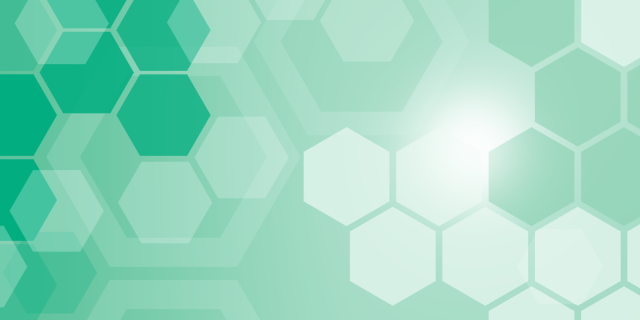
Write a Shadertoy shader that draws this background.

```glsl
// Translucent green hexagon lattices around a soft white glow.

const vec3 DEEP_GREEN = vec3(0.00, 0.68, 0.50);
const vec3 LEFT_GREEN = vec3(0.36, 0.76, 0.61);
const vec3 MINT = vec3(0.63, 0.855, 0.765);
const vec3 SAGE = vec3(0.56, 0.825, 0.71);
const vec3 PALE = vec3(0.90, 0.965, 0.935);
const float CELL = 0.1275;  // apothem of the flat-topped cells

// Signed distance to a flat-topped hexagon; swap x and y for a pointed top.
float hexagon(vec2 p, float apothem) {
    p = abs(p);
    return max(p.y, dot(p, vec2(0.866, 0.5))) - apothem;
}

float fill(float d, float soft) {
    return 1.0 - smoothstep(-soft, soft, d);
}

float ring(vec2 p, float outer, float inner, float soft) {
    return fill(hexagon(p, outer), soft) - fill(hexagon(p, inner), soft);
}

float glow(vec2 p, float radius) {
    return exp(-dot(p, p) / (radius * radius));
}

vec3 backdrop(vec2 p, vec2 light) {
    vec3 color = mix(LEFT_GREEN, MINT, smoothstep(-0.1, 1.2, p.x));
    color = mix(color, PALE, 0.25 * smoothstep(1.2, 1.8, p.x) * smoothstep(0.2, 0.9, p.y));
    color = mix(color, PALE, 0.25 * glow(p - light, 0.55));
    return mix(color, vec3(1.0), 0.85 * glow(p - light, 0.21));
}

vec3 bigRings(vec3 color, vec2 p, float soft) {
    for (int i = 0; i < 2; i++) {
        vec2 center = vec2(0.542, 0.51 - 0.729 * float(i));
        color = mix(color, PALE, 0.17 * ring(p - center, 0.344, 0.253, soft));
    }
    vec2 top = p - vec2(1.13, 0.87);
    color = mix(color, PALE, 0.13 * ring(top, 0.292, 0.219, soft));
    return mix(color, SAGE, 0.25 * fill(hexagon(top, 0.219), soft));
}

// Deep cells in staggered columns, fading to the right and at both left ends.
vec3 deepCells(vec3 color, vec2 p, float soft) {
    for (int c = 0; c < 3; c++) {
        int rows = c == 0 ? 4 : 2;
        for (int r = 0; r < rows; r++) {
            vec2 center = vec2(0.031 + 0.24 * float(c),
                               0.906 - 0.2656 * float(r) + 0.133 * float(c % 2));
            bool columnEnd = c == 0 && (r == 0 || r == 3);
            float strength = columnEnd ? 0.3 : 0.98 - 0.12 * float(c);
            color = mix(color, DEEP_GREEN, strength * fill(hexagon(p - center, CELL), soft));
        }
    }
    float lower = fill(hexagon(p - vec2(0.156, 0.148), CELL), soft);
    return mix(color, DEEP_GREEN, 0.25 * lower);
}

// Loose light cells laid over the left half.
vec3 lightCells(vec3 color, vec2 p, float soft) {
    vec2 centers[8] = vec2[8](
        vec2(0.193, 0.927), vec2(0.669, 0.930), vec2(0.755, 0.508), vec2(0.516, 0.367),
        vec2(0.177, 0.341), vec2(1.147, 0.935), vec2(0.906, 1.065), vec2(-0.062, 0.167));
    for (int i = 0; i < 8; i++) {
        float cell = fill(hexagon(p - centers[i], CELL), soft);
        color = mix(color, PALE, 0.29 * cell);
    }
    return color;
}

// Pointed cells on the right: pale below, sage above.
vec3 pointedCells(vec3 color, vec2 p, float soft) {
    for (int r = -2; r <= 2; r++) {
        int first = (r == 0 || r == 1) ? 0 : 2;
        for (int c = first; c < 4; c++) {
            float shift = 0.5 * float(abs(r) % 2);
            vec2 center = vec2(1.083 + 0.289 * (float(c) + shift), 0.448 - 0.2487 * float(r));
            float cell = fill(hexagon((p - center).yx, 0.134), soft);
            bool pale = r > 0 || (r == 0 && c < 2) || (r == -2 && c == 3);
            color = mix(color, pale ? PALE : SAGE, (pale ? 0.76 : 0.72) * cell);
        }
    }
    return color;
}

void mainImage(out vec4 fragColor, in vec2 fragCoord) {
    // Canvas height is one unit
    vec2 p = fragCoord / iResolution.y;
    float soft = max(0.75 / iResolution.y, 0.0015);
    vec2 light = vec2(1.48, 0.53);

    vec3 color = backdrop(p, light);
    color = bigRings(color, p, soft);
    color = deepCells(color, p, soft);
    color = lightCells(color, p, soft);
    color = pointedCells(color, p, soft);

    // Faint overlapping cell and light spilling over the shapes
    float overlay = fill(hexagon(p - vec2(1.75, 0.167), 0.117), soft);
    color = mix(color, vec3(1.0), 0.15 * overlay);
    color = mix(color, vec3(1.0), 0.65 * glow(p - light, 0.15));
    fragColor = vec4(color, 1.0);
}
```
